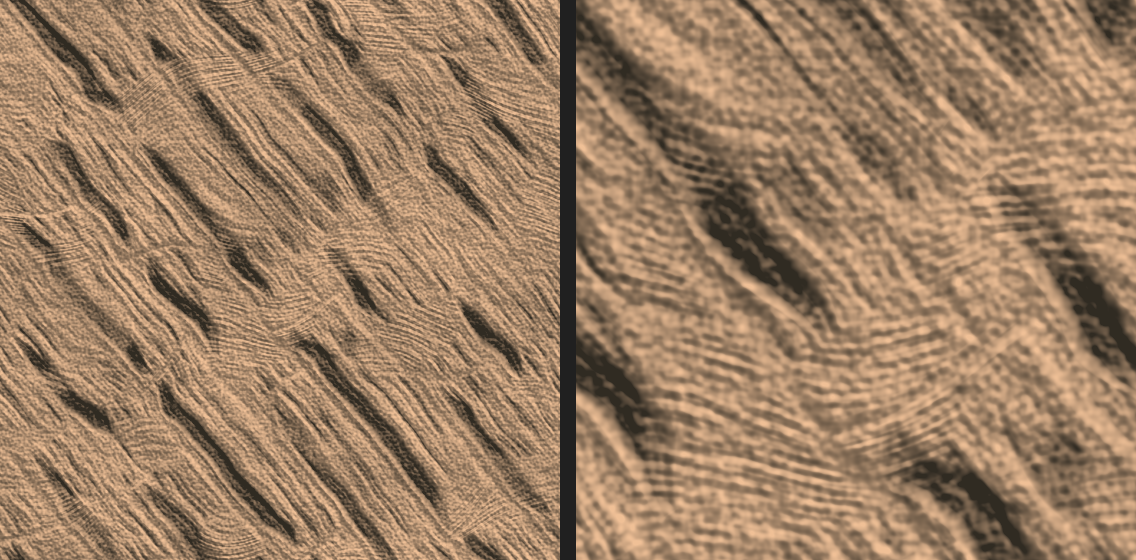
Left: the whole. Right: its middle third, enlarged.
This texture is drawn by a WebGL 1 fragment shader. Its source:

```glsl
precision highp float;
// Tooled sandstone: diagonal chiselled bands with dark gouges, fine ridges and scratched patches.

uniform vec2 u_resolution;

#define BANDS vec2(6.0, 5.0)     // bands across and down the canvas
#define STROKES vec2(1.6, -2.0)  // chisel strokes along a band, per canvas side
#define STAGGER 0.4              // shift of the strokes from band to band
#define RIDGE_FREQ 76.0          // fine ridges parallel to the bands
#define SCRATCH_FREQ 120.0       // scratches inside the smoother patches
#define GRAIN_FREQ 170.0         // sand grain
#define GOUGE_WIDTH 0.15         // half width, as a share of a band
#define GOUGE_DEPTH 0.011
#define RELIEF 0.48              // strength of the lighting
#define LIGHT_DIR vec2(0.50, 0.86)
#define SHADOW_COLOR vec3(0.14, 0.13, 0.105)
#define SAND_COLOR vec3(0.94, 0.753, 0.59)

float hash(vec2 p) {
  return fract(sin(dot(p, vec2(127.1, 311.7))) * 43758.5);
}

vec2 latticeGradient(vec2 cell, vec2 period) {
  float angle = 6.28319 * hash(mod(cell, period));
  return vec2(cos(angle), sin(angle));
}

// Gradient noise that wraps after the given number of lattice cells.
float noise(vec2 p, vec2 period) {
  vec2 i = floor(p), f = p - i;
  vec2 w = f * f * f * (f * (f * 6.0 - 15.0) + 10.0);
  vec2 e = vec2(1.0, 0.0);
  float a = dot(latticeGradient(i, period), f);
  float b = dot(latticeGradient(i + e, period), f - e);
  float c = dot(latticeGradient(i + e.yx, period), f - e.yx);
  float d = dot(latticeGradient(i + e.xx, period), f - e.xx);
  return mix(mix(a, b, w.x), mix(c, d, w.x), w.y);
}

float tiledNoise(vec2 p, float freq) {
  return noise(p * freq, vec2(freq));
}

float strokeNoise(vec2 p, float seed) {
  return noise(p + seed * 190.0, vec2(512.0));
}

// Returns the height of the stone and how much it is shadowed.
vec2 stone(vec2 p) {
  // Hand-cut wobble
  vec2 warped = p + 0.014 * vec2(tiledNoise(p, 5.0), tiledNoise(p + 0.37, 6.0));
  warped += 0.004 * tiledNoise(p + 0.61, 17.0);

  // Staggered strokes: x runs across a band, y along it; 20 strokes fill the tile
  float across = dot(BANDS, warped);
  float band = floor(across);
  float along = dot(STROKES, warped) + STAGGER * band + 0.5 * tiledNoise(p + 0.8, 4.0);
  float segment = floor(along);
  float id = floor(mod(segment - 4.0 * band + 0.5, 20.0));
  vec2 f = vec2(across - band, along - segment);
  vec2 local = (f - 0.5) / vec2(length(BANDS), length(STROKES));
  float seed = hash(vec2(id, 0.3));
  float variation = hash(vec2(id, 7.9));

  // Rounded stroke borders hide the seams
  vec2 border = smoothstep(vec2(0.0), vec2(0.10, 0.035), f)
              * smoothstep(vec2(0.0), vec2(0.10, 0.035), 1.0 - f);
  float inside = border.x * border.y;

  // Smoother patches replace the ridges in places
  float patchMask = smoothstep(0.06, 0.20, tiledNoise(p + 0.23, 7.0));

  // Ridges along the band
  float ridge = strokeNoise(local * vec2(RIDGE_FREQ, 7.0), seed);
  ridge += 0.45 * strokeNoise(local * vec2(RIDGE_FREQ * 1.8, 26.0), variation);
  float ridgeAmount = inside * (1.0 - 0.85 * patchMask);

  // Scratches at a different slant in every stroke
  vec2 normal = normalize(BANDS);
  vec2 upright = local.x * normal + local.y * vec2(normal.y, -normal.x);
  float slant = mix(-0.2, 0.6, variation);
  vec2 turned = vec2(cos(slant) * upright.x + sin(slant) * upright.y,
                     cos(slant) * upright.y - sin(slant) * upright.x);
  float scratch = strokeNoise(turned * vec2(16.0, SCRATCH_FREQ), seed);

  // Deep tapered gouge beside the lower edge of each stroke
  float strokeEnd = mix(0.66, 0.98, variation);
  float span = smoothstep(0.02, 0.16, f.y) * (1.0 - smoothstep(strokeEnd - 0.18, strokeEnd, f.y));
  float gougeX = 0.22 + 0.14 * strokeNoise(vec2(f.y * 4.0, 0.5), seed);
  float gougeWidth = GOUGE_WIDTH * mix(0.45, 1.0, span);
  float gouge = 1.0 - smoothstep(0.35, 1.0, abs(f.x - gougeX) / gougeWidth);
  gouge *= sqrt(span) * mix(0.65, 1.0, seed) * (1.0 - 0.5 * patchMask);

  // Raised lip above the gouge
  float lip = span * (1.0 - smoothstep(0.0, 0.13, abs(f.x - gougeX - 0.22)));

  float height = inside * mix(0.001, 0.006, variation);
  height += 0.0064 * ridge * ridgeAmount * (1.0 - 0.6 * gouge);
  height += 0.0038 * scratch * inside * mix(0.2, 1.0, patchMask);
  height += 0.009 * tiledNoise(p, 13.0) + 0.0036 * tiledNoise(p + 0.4, 37.0);
  height += 0.0020 * tiledNoise(p, 80.0) + 0.0021 * tiledNoise(p, GRAIN_FREQ);
  height += 0.003 * lip - GOUGE_DEPTH * gouge;

  float shadow = 0.53 * gouge + 0.28 * ridgeAmount * smoothstep(0.08, 0.5, -ridge);
  return vec2(height, shadow);
}

void main() {
  vec2 p = gl_FragCoord.xy / u_resolution;

  // Slope of the surface towards the light
  vec2 e = vec2(0.0015, 0.0);
  vec2 here = stone(p);
  vec2 slope = vec2(stone(p + e).x, stone(p + e.yx).x) - here.x;
  float lit = -dot(slope / e.x, LIGHT_DIR);

  // Soft-limited lighting, cavity shadow and uneven tint
  float tone = 0.672 + RELIEF * lit / (1.0 + 0.8 * abs(lit)) - here.y;
  tone += 0.11 * tiledNoise(p + 0.5, 5.0) + 0.21 * tiledNoise(p + 0.13, GRAIN_FREQ);
  gl_FragColor = vec4(mix(SHADOW_COLOR, SAND_COLOR, clamp(tone, 0.06, 1.0)), 1.0);
}
```
